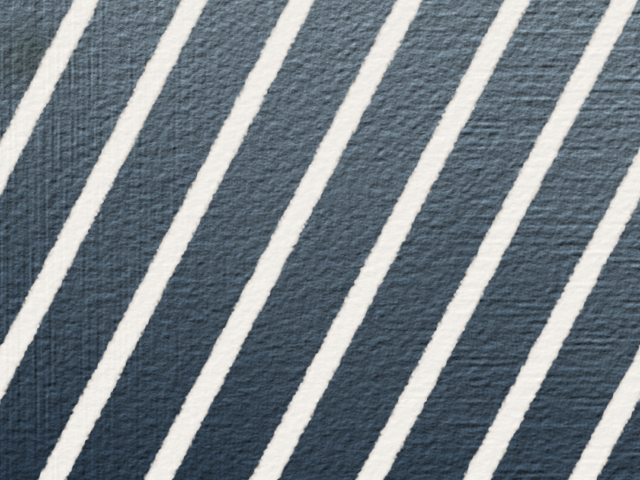
Give the GLSL for this pattern, as a Shadertoy shader.

```glsl
float hash(vec2 p) {
    return fract(sin(dot(p, vec2(127.1, 311.7))) * 43758.5453);
}

float valueNoise(vec2 p) {
    vec2 cell = floor(p);
    vec2 f = fract(p);
    f = f * f * (3.0 - 2.0 * f);
    float low = mix(hash(cell), hash(cell + vec2(1.0, 0.0)), f.x);
    float high = mix(hash(cell + vec2(0.0, 1.0)), hash(cell + vec2(1.0)), f.x);
    return mix(low, high, f.y);
}

float fbm(vec2 p) {
    const mat2 turn = mat2(0.8, 0.6, -0.6, 0.8);
    float sum = 0.0;
    float amplitude = 0.5;
    for (int i = 0; i < 3; i++) {
        sum += amplitude * valueNoise(p);
        p = turn * p * 1.9 + 17.3;
        amplitude *= 0.55;
    }
    return sum;
}

// Height of the plaster: pitted grain plus upright and level brush marks
float plasterHeight(vec2 p, float upright, float level) {
    float grain = 1.3 * fbm(p * vec2(72.0, 92.0));
    float uprightMarks = valueNoise(p * vec2(170.0, 7.0));
    float levelMarks = valueNoise(p * vec2(9.0, 135.0) + 40.0);
    return grain + 0.55 * upright * uprightMarks + 0.6 * level * levelMarks;
}

// Brightness change of the relief lit from above left
float plasterRelief(vec2 p, float upright, float level) {
    vec2 lightStep = vec2(-0.0018, 0.0030);
    return plasterHeight(p, upright, level)
         - plasterHeight(p + lightStep, upright, level);
}

// Stripe index and phase; the stripes fan out slightly toward the top
float stripeCoord(vec2 p) {
    float firstCenter = mix(-0.3344, 0.1806, p.y);
    float spacing = mix(0.2210, 0.2243, p.y);
    return (p.x - firstCenter) / spacing;
}

// Signed distance to the nearest stripe edge, in stripe spacings
float stripeDistance(float coord, float halfWidth) {
    return abs(fract(coord + 0.5) - 0.5) - halfWidth;
}

vec3 wallColor(vec2 p, float aspect) {
    vec3 deepBlue = vec3(0.145, 0.200, 0.255);
    vec3 slate = vec3(0.435, 0.490, 0.525);
    float side = p.x / aspect;
    float light = 0.04 + 0.80 * p.y + 0.20 * side * (1.0 - 0.5 * p.y);
    light += 0.22 * (fbm(p * 3.0) - 0.45);
    vec3 color = mix(deepBlue, slate, clamp(light, 0.0, 1.0));

    // Faint olive stain in the upper left corner
    vec2 stainOffset = (p - vec2(0.06, 0.88)) / vec2(0.07, 0.06);
    float stain = exp(-dot(stainOffset, stainOffset));
    return mix(color, vec3(0.27, 0.31, 0.30), 0.6 * stain);
}

void mainImage(out vec4 fragColor, in vec2 fragCoord) {
    vec2 p = fragCoord / iResolution.y;
    float aspect = iResolution.x / iResolution.y;
    float side = p.x / aspect;

    // Brush direction changes from left to right
    float upright = 1.0 - smoothstep(0.05, 0.50, side);
    float level = smoothstep(0.45, 0.85, side);
    float relief = plasterRelief(p, upright, level);

    // Soft stripe edges, ragged where the grain catches paint
    float coord = stripeCoord(p);
    float halfWidth = mix(0.134, 0.124, p.y);
    float ragged = 0.024 * (valueNoise(p * 150.0) - 0.5)
                 + 0.008 * (valueNoise(p * 25.0) - 0.5);
    float dist = stripeDistance(coord, halfWidth) + ragged;
    float pixel = fwidth(coord);
    float softness = max(0.016, 0.75 * min(pixel, 0.1));
    float coverage = 1.0 - smoothstep(-softness, softness, dist);

    vec3 wall = wallColor(p, aspect) * (1.0 + 1.15 * relief);

    // Warm white paint, a little dusty near its borders
    float dust = smoothstep(-0.045, 0.0, dist);
    vec3 white = mix(vec3(0.940, 0.930, 0.912), vec3(0.84, 0.82, 0.79), dust);
    white *= 1.0 + 0.09 * relief;

    fragColor = vec4(clamp(mix(wall, white, coverage), 0.0, 1.0), 1.0);
}
```
